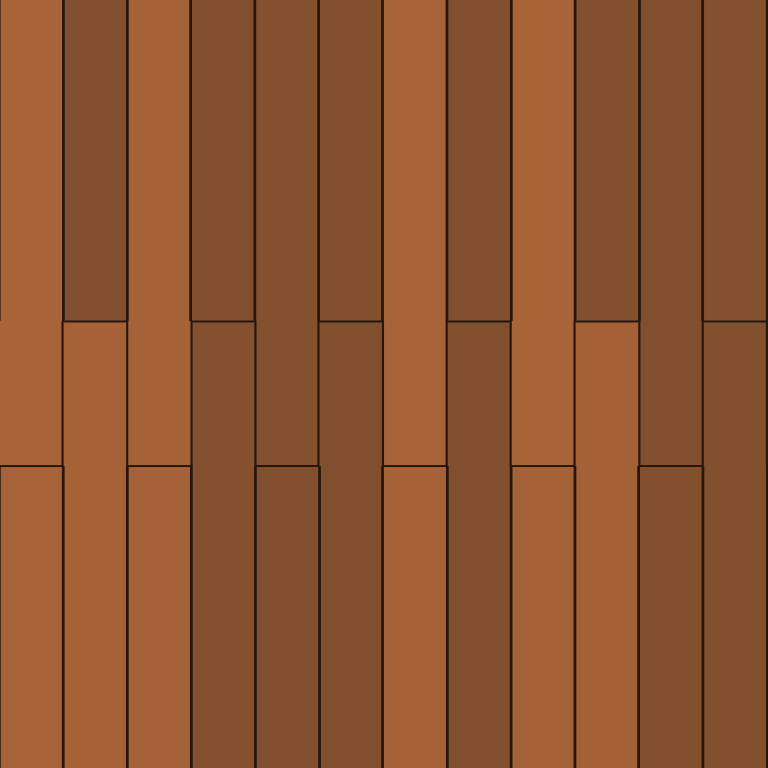
Write a WebGL 1 fragment shader that draws this texture.

```glsl
precision highp float;

// Twelve vertical wooden planks in two browns, divided by dark seams.
// Each column has one butt joint, alternating between two heights; seams
// vary slightly in width and position, and planks slightly in tone.

uniform vec2 u_resolution;

const float COLUMNS = 12.0;
const float SEAM_SHIFT = 0.0013;
const float HIGH_JOINT = 0.5814;
const float LOW_JOINT = 0.3932;
const float WIDE_HALF = 0.0018;
const float NARROW_HALF = 0.0014;
const float JOINT_HALF = 0.0013;
const vec3 LIGHT_WOOD = vec3(0.654, 0.384, 0.216);
const vec3 DARK_WOOD = vec3(0.512, 0.312, 0.180);
const vec3 SEAM_COLOR = vec3(0.140, 0.090, 0.055);

float hash(vec2 p) {
  return fract(sin(dot(p, vec2(12.99, 78.23))) * 4375.85);
}

float isOdd(float n) {
  return step(1.0, mod(n + 0.5, 2.0));
}

// Antialiased coverage of a line at a given distance from its centre
float lineMask(float distance, float halfWidth, float pixel) {
  return clamp(0.5 + (halfWidth - abs(distance)) / pixel, 0.0, 1.0);
}

// Even columns alternate in groups of three; few odd lower planks are light
float isLight(float column, float upper) {
  float evenLight = 1.0 - step(3.0, mod(column + 0.5, 6.0));
  float cycle = mod(column + 0.5, 8.0);
  float oddLight = step(1.0, cycle) * (1.0 - step(2.0, cycle)) * (1.0 - upper);
  return mix(evenLight, oddLight, isOdd(column));
}

vec3 plankColor(float column, float upper) {
  vec3 wood = mix(DARK_WOOD, LIGHT_WOOD, isLight(column, upper));
  float tone = hash(vec2(column, upper + 3.0)) - 0.5;
  return wood * (1.0 + 0.025 * tone);
}

// Vertical seams are narrower in the band between the two joint heights
float seamMask(float x, float y, float pixel) {
  float seam = floor(x * COLUMNS + 0.5);
  float band = step(LOW_JOINT, y) + step(HIGH_JOINT, y);
  float middle = 1.0 - abs(band - 1.0);
  float halfWidth = mix(WIDE_HALF, NARROW_HALF, middle);
  float jitter = (hash(vec2(mod(seam, COLUMNS), band + 7.0)) - 0.5) * 0.0014;
  return lineMask(x - seam / COLUMNS - jitter, halfWidth, pixel);
}

void main() {
  vec2 uv = gl_FragCoord.xy / u_resolution;
  vec2 pixel = 1.0 / u_resolution;

  // Plank under this point
  float x = uv.x + SEAM_SHIFT;
  float column = mod(floor(x * COLUMNS), COLUMNS);
  float joint = mix(LOW_JOINT, HIGH_JOINT, isOdd(column));
  vec3 color = plankColor(column, step(joint, uv.y));

  // Dark gaps between planks
  float gap = max(seamMask(x, uv.y, pixel.x),
                  lineMask(uv.y - joint, JOINT_HALF, pixel.y));
  gl_FragColor = vec4(mix(color, SEAM_COLOR, gap), 1.0);
}
```
